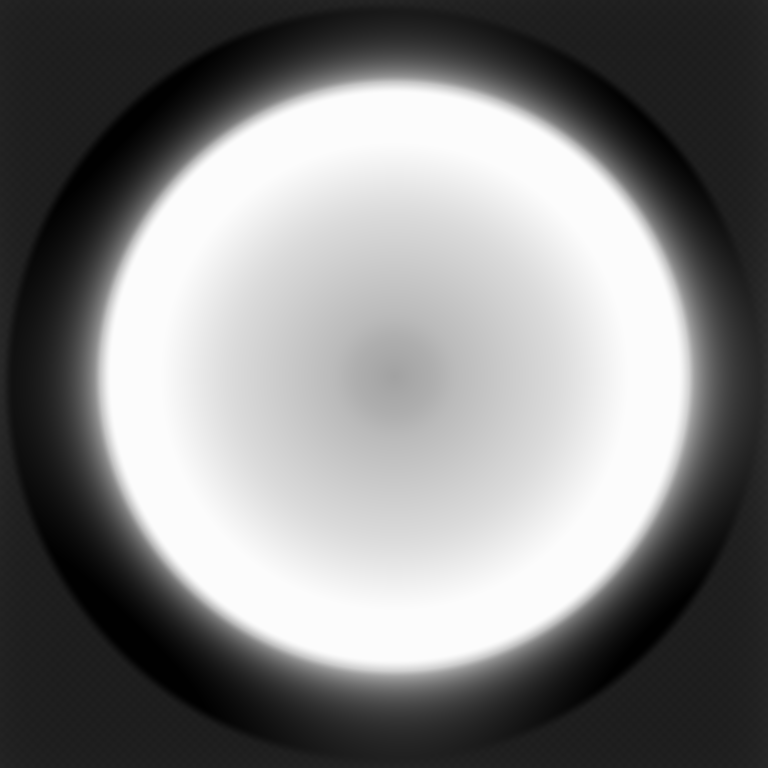
Give the GLSL for this background, as a Shadertoy shader.

```glsl
// Grey of the disc: dim core rising to a white rim
float discShade(float r) {
    float core = 0.02 * smoothstep(0.045, 0.085, r);
    float rim = 0.045 * smoothstep(0.2, 0.32, r);
    return min(0.635 + 0.95 * r + core + rim, 0.99);
}

// Halo fading into a dark ring that is lighter along the axes
float haloShade(float r, vec2 dir) {
    float axial = pow(abs(dir.x * dir.x - dir.y * dir.y), 2.0);
    float halo = 0.64 * exp(-max(r - 0.3835, 0.0) / 0.035);
    float sides = 0.075 + 0.035 * dir.x - 0.025 * dir.y;
    return max(halo + mix(-0.055, sides, axial), 0.005);
}

// Dark corners with a faint weave and lighter canvas borders
float cornerShade(vec2 uv) {
    vec2 border = min(uv, 1.0 - uv);
    float edgeGlow = exp(-border.x / 0.025) * (0.04 + 0.03 * uv.x)
                   + exp(-border.y / 0.02) * 0.025;
    vec2 weave = sin(uv * 6.28318 * 76.0);
    float middle = smoothstep(0.3, 0.0, min(abs(uv.x - 0.5), abs(uv.y - 0.5)));
    return 0.115 + edgeGlow * (0.4 + 0.6 * middle) + 0.006 * weave.x * weave.y;
}

void mainImage(out vec4 fragColor, in vec2 fragCoord) {
    vec2 uv = fragCoord / iResolution.xy;
    vec2 p = uv - vec2(0.5137, 0.5098);
    float r = length(p);
    vec2 dir = p / max(r, 0.0001);

    // Ring inside the large circle, corners outside it
    float outer = smoothstep(0.482, 0.498, length(uv - 0.5));
    float shade = mix(haloShade(r, dir), cornerShade(uv), outer);

    // Soft-edged bright disc on top
    float disc = 1.0 - smoothstep(0.368, 0.392, r);
    shade = mix(shade, discShade(r), disc);

    fragColor = vec4(vec3(shade), 1.0);
}
```
